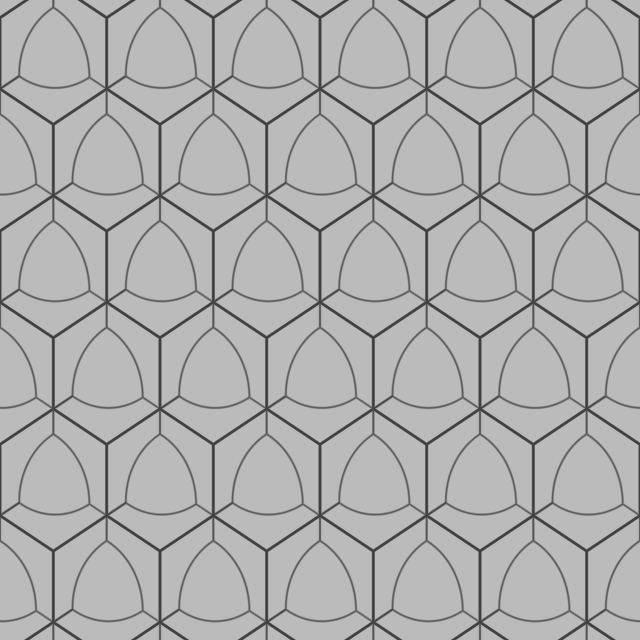
Write a three.js fragment shader that draws this pattern.

```glsl
// Grey staggered hexagons, each holding a rounded triangle tied to three hexagon corners.
varying vec2 vUv;

// Soft stroke: solid up to core, faded out at rim.
float stroke(float d, float core, float rim) {
  return 1.0 - smoothstep(core, rim, d);
}

float segmentDistance(vec2 p, vec2 a, vec2 b) {
  vec2 ab = b - a;
  return length(p - a - ab * clamp(dot(p - a, ab) / dot(ab, ab), 0.0, 1.0));
}

// Distance to an arc bulging to the right of a -> b, circular before the vertical stretch.
float arcDistance(vec2 p, vec2 a, vec2 b) {
  vec2 squash = vec2(1.0, 0.866);
  p *= squash;
  a *= squash;
  b *= squash;
  float chord = distance(a, b);
  vec2 along = (b - a) / chord;
  vec2 outward = vec2(along.y, -along.x);
  vec2 middle = 0.5 * (a + b);
  vec2 radial = p - middle + outward * chord * 0.837;
  float reach = max(length(radial), 0.0001);
  float d = abs(reach - chord * 0.975) / length(radial / reach * squash);
  return max(d, abs(dot(p - middle, along)) - 0.5 * chord);
}

// Ink of one hexagon, one unit wide and centred on p = 0.
float hexagonInk(vec2 p) {
  vec2 q = abs(p);
  float edge = min(0.5 - q.x, (2.0 / 3.0 - q.x * 2.0 / 3.0 - q.y) * 0.832);
  float outline = stroke(abs(edge), 0.006, 0.021);

  // Rounded triangle
  vec2 top = vec2(0.0, 0.43);
  vec2 left = vec2(-0.32, -0.2133);
  vec2 right = vec2(0.338, -0.2253);
  float arcs = min(arcDistance(p, left, right),
               min(arcDistance(p, right, top), arcDistance(p, top, left)));
  float inner = 0.78 * stroke(arcs, 0.0, 0.018);

  // Spokes of unequal weight
  inner = max(inner, 0.85 * stroke(segmentDistance(p, top, vec2(0.0, 2.0 / 3.0)), 0.001, 0.018));
  inner = max(inner, 0.92 * stroke(segmentDistance(p, left, vec2(-0.5, -1.0 / 3.0)), 0.003, 0.019));
  inner = max(inner, 0.75 * stroke(segmentDistance(p, right, vec2(0.5, -1.0 / 3.0)), 0.0, 0.018));
  return max(outline, inner * step(0.0, edge));
}

void main() {
  vec2 grid = vUv * 6.0;
  float ink = 0.0;

  // Hexagons overlap the rows above and below; odd rows shift by half a cell.
  for (int i = -1; i <= 1; i++) {
    float row = floor(grid.y) + float(i);
    float x = fract(grid.x + 0.5 * mod(row, 2.0) + 0.5) - 0.5;
    ink = max(ink, hexagonInk(vec2(x, grid.y - row - 0.5)));
  }

  gl_FragColor = vec4(mix(vec3(0.733), vec3(0.25), ink), 1.0);
}
```
